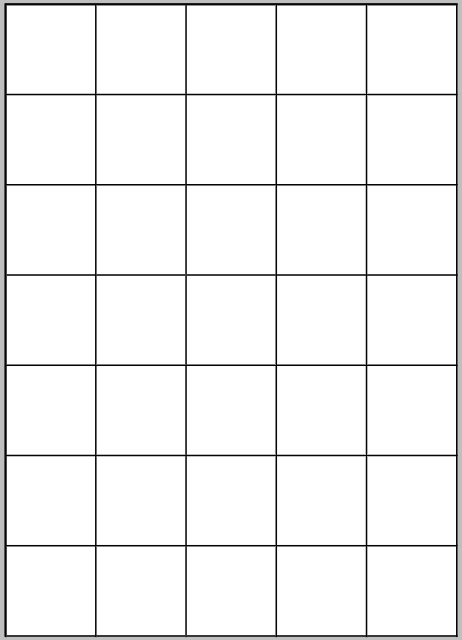
Reproduce this pattern procedurally as a Shadertoy shader.

```glsl
// A ruled sheet of 5 by 7 square cells on a grey backing.
// Folded cell distances draw the thin black rules; the left and top
// edges are drawn again with a heavier stroke. All units are canvas heights.

const vec2 CELLS = vec2(5.0, 7.0);
const vec2 SHEET_ORIGIN = vec2(0.0087, 0.0063);
const float PITCH = 0.1410;
const float RULE_WIDTH = 0.0024;
const float EDGE_WIDTH = 0.0036;

const vec3 PAPER = vec3(1.0);
const vec3 BACKING = vec3(0.75);
const vec3 INK = vec3(0.02);

// Coverage of a shape from its signed distance, smoothed over one pixel
float coverage(float dist, float pixel) {
    return clamp(0.5 - dist / pixel, 0.0, 1.0);
}

// Signed distance to an axis-aligned box
float boxDistance(vec2 p, vec2 center, vec2 halfSize) {
    vec2 d = abs(p - center) - halfSize;
    return length(max(d, 0.0)) + min(max(d.x, d.y), 0.0);
}

// Distance on each axis to the nearest rule, with a finite rule count
vec2 ruleDistance(vec2 p, float pitch, vec2 cells) {
    vec2 nearest = clamp(floor(p / pitch + 0.5), vec2(0.0), cells);
    return abs(p - nearest * pitch);
}

void mainImage(out vec4 fragColor, in vec2 fragCoord) {
    float pixel = 1.0 / iResolution.y;
    vec2 p = fragCoord * pixel - SHEET_ORIGIN;
    vec2 sheetSize = CELLS * PITCH;

    // Paper on its backing
    float sheet = boxDistance(p, 0.5 * sheetSize, 0.5 * sheetSize);
    vec3 color = mix(BACKING, PAPER, coverage(sheet, pixel));

    // Inner rules and outer frame
    vec2 rules = ruleDistance(p, PITCH, CELLS);
    float stroke = min(rules.x, rules.y) - 0.5 * RULE_WIDTH;

    // Heavier left and top edges
    float edges = min(abs(p.x), abs(p.y - sheetSize.y)) - 0.5 * EDGE_WIDTH;
    stroke = min(stroke, edges);

    // Keep the ink from running past the frame
    stroke = max(stroke, sheet - 0.5 * EDGE_WIDTH);
    color = mix(color, INK, coverage(stroke, pixel));

    fragColor = vec4(color, 1.0);
}
```
